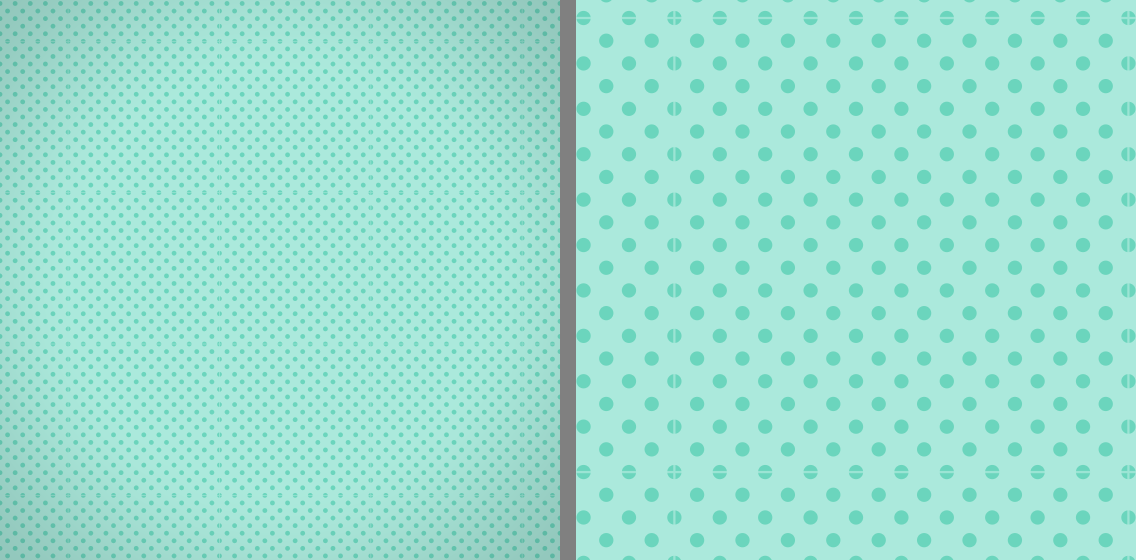
Left, the full canvas; right, a detail of the centre.
A Shadertoy shader for this pattern:

```glsl
// Staggered mint polka dots with hairline joins and a soft vignette.
#define REPEATS 37.0
#define DOT_RADIUS 0.157
#define ROW_SHIFT 0.23
#define JOIN_PERIOD 10.0
#define JOIN_INDEX 4.0
#define JOIN_WIDTH 0.05
#define JOIN_STRENGTH 0.75
#define VIGNETTE_RANGE vec2(0.36, 0.74)
#define VIGNETTE_STRENGTH 0.15
#define GROUND_COLOR vec3(0.672, 0.914, 0.862)
#define DOT_COLOR vec3(0.420, 0.835, 0.740)

// Antialiased coverage of a shape with signed distance d
float coverage(float d, float pixel) {
    return clamp(0.5 - d / pixel, 0.0, 1.0);
}

// One round dot in the middle of every unit cell
float dotGrid(vec2 p, float pixel) {
    return coverage(length(fract(p) - 0.5) - DOT_RADIUS, pixel);
}

// Pale lines through the centres of every tenth column and row
float joinLines(vec2 p, float pixel) {
    vec2 d = abs(fract(p) - 0.5) - 0.5 * JOIN_WIDTH;
    vec2 chosen = 1.0 - step(0.5, abs(mod(floor(p), JOIN_PERIOD) - JOIN_INDEX));
    return max(chosen.x * coverage(d.x, pixel), chosen.y * coverage(d.y, pixel));
}

void mainImage(out vec4 fragColor, in vec2 fragCoord) {
    vec2 uv = fragCoord / iResolution.xy;
    vec2 cell = uv * REPEATS + vec2(0.0, ROW_SHIFT);
    float pixel = REPEATS / min(iResolution.x, iResolution.y);

    // Two offset grids; only the first carries the joins
    float joinedDots = dotGrid(cell, pixel) * (1.0 - JOIN_STRENGTH * joinLines(cell, pixel));
    float plainDots = dotGrid(cell + 0.5, pixel);
    vec3 color = mix(GROUND_COLOR, DOT_COLOR, max(joinedDots, plainDots));

    // Centred vignette, equal on opposite edges
    float shade = smoothstep(VIGNETTE_RANGE.x, VIGNETTE_RANGE.y, length(uv - 0.5));
    fragColor = vec4(color * (1.0 - VIGNETTE_STRENGTH * shade), 1.0);
}
```
